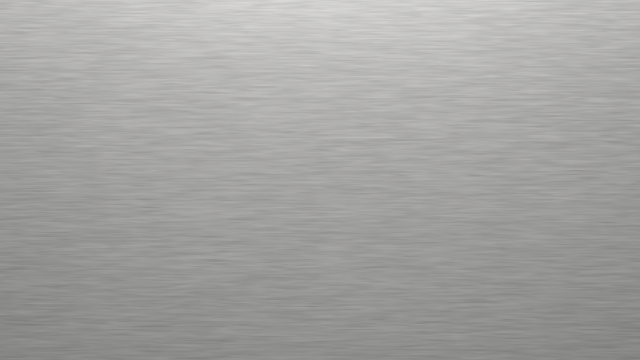
A WebGL 2 fragment shader for this texture:

```glsl
#version 300 es
precision highp float;
// Brushed metal sheet: a soft light from the top centre falls off downwards
// and towards the sides, under layers of fine horizontal hairs made from
// stretched value noise whose rows are shifted at random.

uniform vec2 u_resolution;
out vec4 fragColor;

float hash(ivec2 cell, int seed) {
    uint h = uint(cell.x) * 374761393u + uint(cell.y) * 668265263u + uint(seed) * 974711u;
    h = (h ^ (h >> 13u)) * 1274126177u;
    h = (h ^ (h >> 16u)) * 2246822519u;
    return float((h ^ (h >> 15u)) >> 8u) / 16777216.0;
}

// Signed noise along one row, with a random start so that ends do not line up
float rowNoise(float x, int row, int seed) {
    x += 64.0 * hash(ivec2(row, 7), seed);
    float cell = floor(x);
    float t = smoothstep(0.0, 1.0, x - cell);
    float a = hash(ivec2(int(cell), row), seed);
    float b = hash(ivec2(int(cell) + 1, row), seed);
    return 2.0 * mix(a, b, t) - 1.0;
}

// Horizontal streaks; density is cells per canvas height in x and y
float streaks(vec2 p, vec2 density, int seed) {
    vec2 q = p * density;
    float row = floor(q.y);
    float t = smoothstep(0.0, 1.0, q.y - row);
    return mix(rowNoise(q.x, int(row), seed), rowNoise(q.x, int(row) + 1, seed), t);
}

// Smooth lighting of the sheet, uv in 0..1
float sheen(vec2 uv) {
    float side = 2.0 * uv.x - 1.0;
    float vertical = 0.556 + 0.175 * uv.y + 0.045 * pow(uv.y, 4.0);
    float falloff = side * side * mix(0.035, 0.06, uv.y);
    vec2 d = (uv - vec2(0.52, 1.04)) / vec2(0.34, 0.22);
    return vertical - falloff + 0.045 * exp(-dot(d, d));
}

// Sum of brush layers, mostly hairs close to the finest visible width
float brushing(vec2 p) {
    float grain = 0.0;
    grain += 0.023 * streaks(p, vec2(13.0, 262.0), 1);
    grain += 0.019 * streaks(p, vec2(24.0, 236.0), 2);
    grain += 0.010 * streaks(p, vec2(9.0, 170.0), 3);
    grain += 0.006 * streaks(p, vec2(50.0, 275.0), 4);
    return grain;
}

// Sparse, sharper scratches
float scratches(vec2 p, int seed) {
    return smoothstep(0.45, 0.9, streaks(p, vec2(14.0, 215.0), seed));
}

void main() {
    vec2 uv = gl_FragCoord.xy / u_resolution;
    vec2 p = gl_FragCoord.xy / u_resolution.y;

    // Light and brushed grain, slightly stronger where the sheet is bright
    float tone = sheen(uv) + brushing(p) * mix(0.85, 1.05, uv.y);

    // Bright hairs towards the top, dark ones spread evenly
    tone += 0.020 * scratches(p, 11) * mix(0.4, 1.0, uv.y);
    tone -= 0.022 * scratches(p, 12);

    // Very slightly warm grey
    vec3 color = tone * vec3(1.002, 1.0, 0.994);
    fragColor = vec4(clamp(color, 0.0, 1.0), 1.0);
}
```
